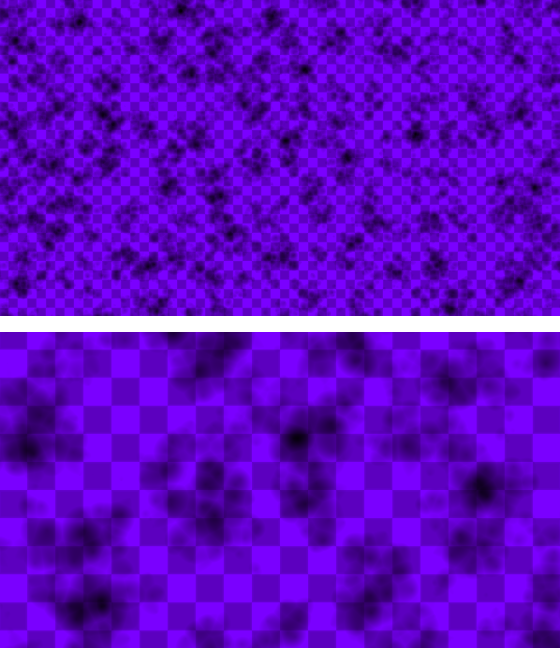
Top, the full canvas; bottom, a detail of the centre.
Write a Shadertoy shader that draws this pattern.

```glsl
vec3 hash3(vec2 p) {
    vec3 q = fract(p.xyx * vec3(0.1031, 0.1030, 0.0973));
    q += dot(q, q.yxz + 33.33);
    return fract((q.xxy + q.yzz) * q.zyx);
}

// Distance to the nearest scattered point; random weights vary the spot sizes
float cellular(vec2 p) {
    vec2 cell = floor(p);
    float nearest = 4.0;
    for (int y = -1; y <= 1; y++) {
        for (int x = -1; x <= 1; x++) {
            vec2 neighbour = cell + vec2(x, y);
            vec3 h = hash3(neighbour + 100.0);
            nearest = min(nearest, length(neighbour + h.xy - p) + 0.35 * h.z);
        }
    }
    return nearest;
}

float cloudyCells(vec2 p) {
    float sum = 0.0;
    float weight = 0.5;
    for (int octave = 0; octave < 3; octave++) {
        sum += weight * cellular(p);
        p = p * 2.03 + vec2(17.3, 9.1);
        weight *= 0.6;
    }
    return sum;
}

void mainImage(out vec4 fragColor, in vec2 fragCoord) {
    vec2 uv = (fragCoord - 0.5 * iResolution.xy) / iResolution.y;

    // Sixty checks across a 16:9 canvas, with a corner at the centre
    vec2 grid = uv * 33.75;
    float pixel = 33.75 / iResolution.y;
    vec2 wave = clamp(sin(3.14159 * grid) / (1.5708 * pixel), -1.0, 1.0);
    float check = 0.5 + 0.5 * wave.x * wave.y;

    // Faint light seams around the dark checks
    vec2 toEdge = 0.5 - abs(fract(grid) - 0.5);
    float seam = 1.0 - smoothstep(0.0, 0.06 + pixel, min(toEdge.x, toEdge.y));
    float tile = mix(0.75 + 0.06 * seam, 1.0, check);

    // Sooty blotches over both kinds of check
    float soot = clamp(1.9 * cloudyCells(uv * 11.0) - 0.18, 0.04, 1.0);

    fragColor = vec4(vec3(0.48, 0.0, 1.0) * tile * soot, 1.0);
}
```
